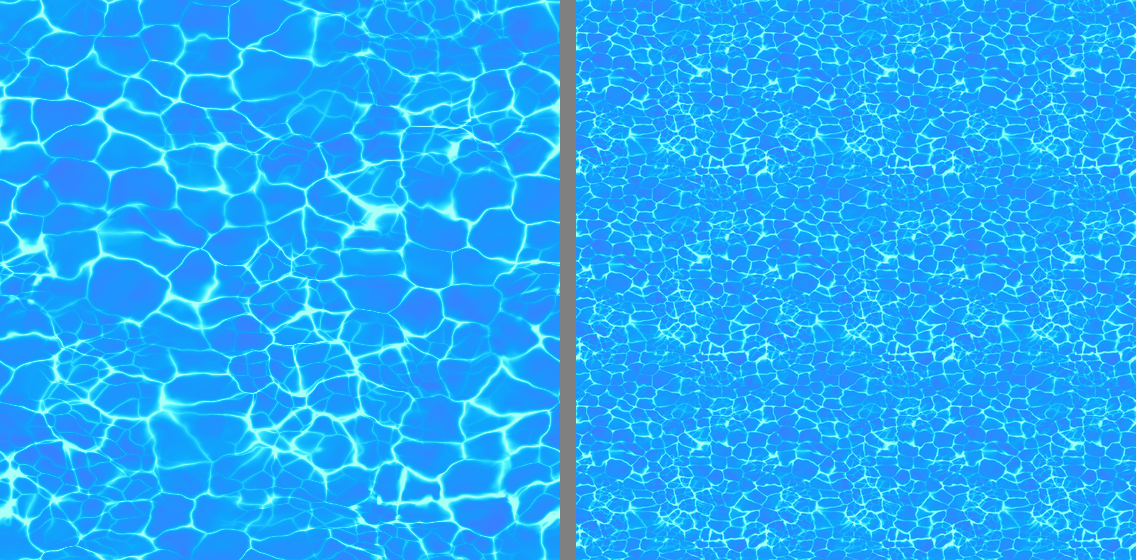
Left: one tile. Right: repeated 3 by 3.
Write a WebGL 2 fragment shader that draws this texture.

```glsl
#version 300 es
precision highp float;
// Sunlit pool water: a warped cellular web of bright caustic lines over soft
// blue tones, with a finer faint web and ragged glints where lines meet.
// Every lattice wraps at a whole period, so the square tiles seamlessly.

uniform vec2 u_resolution;
out vec4 fragColor;

// Integer hash of a wrapped lattice cell, two values in 0..1
vec2 hash2(vec2 cell, vec2 period, uint seed) {
    uvec2 v = uvec2(mod(cell + 0.5, period)) + uvec2(seed * 131u, seed * 71u);
    v = v * 1664525u + 1013904223u;
    v.x += v.y * 1664525u;
    v.y += v.x * 1664525u;
    v ^= v >> 16;
    v.x += v.y * 1664525u;
    v.y += v.x * 1664525u;
    v ^= v >> 16;
    return vec2(v & 65535u) / 65535.0;
}

// Two independent channels of smooth periodic value noise
vec2 noise2(vec2 uv, vec2 period, uint seed) {
    vec2 p = uv * period;
    vec2 i = floor(p), f = fract(p);
    f = f * f * f * (f * (f * 6.0 - 15.0) + 10.0);
    vec2 low = mix(hash2(i, period, seed), hash2(i + vec2(1, 0), period, seed), f.x);
    vec2 high = mix(hash2(i + vec2(0, 1), period, seed), hash2(i + vec2(1, 1), period, seed), f.x);
    return mix(low, high, f.y);
}

// Cellular web: x is zero on cell borders, y is zero where three cells meet
vec2 web(vec2 uv, vec2 period, uint seed) {
    vec2 p = uv * period;
    vec2 i = floor(p), f = fract(p);
    vec3 near = vec3(9.0);
    for (int y = -1; y <= 1; y++) {
        for (int x = -1; x <= 1; x++) {
            vec2 o = vec2(x, y);
            float d = length(o + 0.08 + 0.84 * hash2(i + o, period, seed) - f);
            if (d < near.x) near = vec3(d, near.xy);
            else if (d < near.y) near = vec3(near.x, d, near.y);
            else near.z = min(near.z, d);
        }
    }
    return near.yz - near.x;
}

// Colour ramp from deep blue through azure to pale cyan, level in 0..7
vec3 waterColor(float level) {
    vec3 c = mix(vec3(0.22, 0.50, 1.00), vec3(0.16, 0.55, 1.00), clamp(level, 0.0, 1.0));
    c = mix(c, vec3(0.09, 0.60, 0.99), clamp(level - 1.0, 0.0, 1.0));
    c = mix(c, vec3(0.05, 0.66, 0.99), clamp(level - 2.0, 0.0, 1.0));
    c = mix(c, vec3(0.09, 0.76, 0.99), clamp(level - 3.0, 0.0, 1.0));
    c = mix(c, vec3(0.18, 0.87, 0.99), clamp(level - 4.0, 0.0, 1.0));
    c = mix(c, vec3(0.35, 0.97, 0.99), clamp(level - 5.0, 0.0, 1.0));
    return mix(c, vec3(0.66, 1.00, 0.97), clamp(level - 6.0, 0.0, 1.0));
}

void main() {
    vec2 uv = gl_FragCoord.xy / u_resolution;

    // Ripples bend the web at three scales
    vec2 ripple = 0.045 * (noise2(uv, vec2(5, 7), 1u) - 0.5)
                + 0.022 * (noise2(uv, vec2(17, 24), 2u) - 0.5)
                + 0.007 * (noise2(uv, vec2(47, 61), 3u) - 0.5);
    vec2 bent = uv + ripple;

    // Slow variation of line width, line strength and fine detail
    vec2 vary = noise2(uv, vec2(9, 13), 4u);
    vec2 patches = noise2(uv, vec2(6, 8), 5u);

    // Soft mottled water body
    vec2 broad = noise2(bent, vec2(9, 15), 6u);
    vec2 grain = noise2(bent + 0.5 * ripple.yx, vec2(27, 43), 7u);
    float level = 1.6 + 2.0 * (broad.x - 0.5) + 1.7 * (grain.x - 0.5);

    // Main caustic lines, swelling where they meet
    vec2 coarse = web(bent, vec2(11, 16), 8u);
    float width = mix(0.035, 0.12, vary.x);
    float strength = mix(0.55, 1.25, smoothstep(0.15, 0.8, vary.y));
    level += 4.6 * strength * exp(-coarse.x / width);
    level += 2.6 * smoothstep(0.34, 0.0, coarse.y) * smoothstep(0.3, 0.8, grain.y);

    // Finer, fainter web in patches
    vec2 fine = web(bent + 0.6 * ripple.yx, vec2(21, 32), 9u);
    level += 3.2 * smoothstep(0.25, 0.8, patches.x) * exp(-fine.x / 0.11);

    // Ragged glints clustered along the lines
    vec2 chips = noise2(bent + ripple, vec2(49, 67), 10u);
    float cluster = smoothstep(0.5, 0.85, patches.y) * smoothstep(0.4, 0.05, coarse.x);
    level += 4.5 * cluster * smoothstep(0.4, 0.8, 0.6 * chips.x + 0.4 * broad.y);

    fragColor = vec4(waterColor(level), 1.0);
}
```
